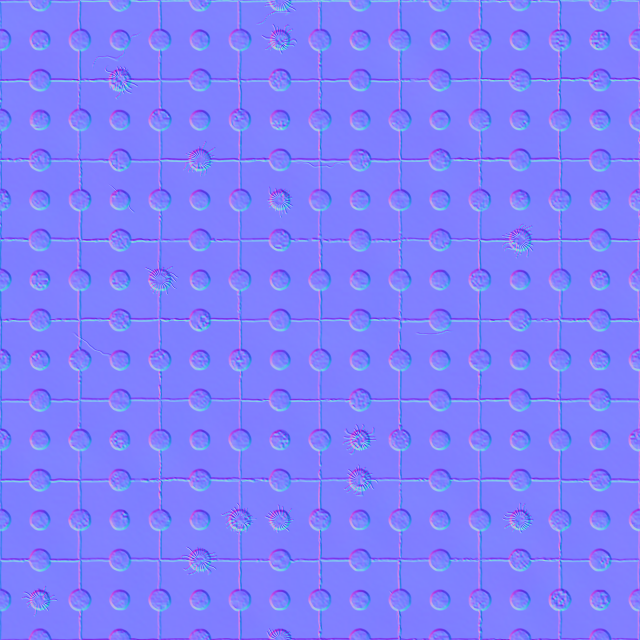
Write a Shadertoy shader that draws this texture map.

```glsl
// Tangent-space normal map of an 8 by 8 tiled floor: grooves between tiles, and round
// pits at tile centres and edge midpoints. A wrapping height field with worn pits,
// ragged grooves and stray cracks is differentiated into normals.

const float TILES = 8.0;

float hash(vec2 p) {
    return fract(sin(dot(p, vec2(127.1, 311.7))) * 43758.5);
}

// Value noise that repeats every `period` lattice cells.
float noise(vec2 p, float period) {
    vec2 i = floor(p), f = fract(p);
    f = f * f * (3.0 - 2.0 * f);
    vec2 a = mod(i, period), b = mod(i + 1.0, period);
    return mix(mix(hash(a), hash(vec2(b.x, a.y)), f.x),
               mix(hash(vec2(a.x, b.y)), hash(b), f.x), f.y);
}

// Noise at a whole frequency per tile, centred on zero.
float wear(vec2 p, float frequency) {
    return noise(p * frequency, TILES * frequency) - 0.5;
}

// Depth of the grooves running along x; each tile-long segment differs a little.
float groove(vec2 p, float seed) {
    vec2 id = mod(vec2(floor(p.x), floor(p.y + 0.5)), TILES) + seed;
    float offset = 0.016 * (hash(id) - 0.5) + 0.012 * wear(p, 12.0);
    float d = abs(fract(p.y + 0.5) - 0.5 - offset);
    float ragged = smoothstep(0.05, 0.3, wear(p, 3.0));
    float width = 0.019 + 0.008 * hash(id + 5.0) + 0.022 * ragged * wear(p, 24.0);
    float profile = 1.0 - smoothstep(0.003, width, d);
    float depth = mix(0.008, 0.014, hash(id + 9.0));
    return profile * (depth + (0.004 + 0.012 * ragged) * wear(p, 36.0));
}

// Thin bent hairs radiating from a pit, d measured from its centre.
float hairs(vec2 d, vec2 p, vec2 id, float radius) {
    float r = length(d);
    float s = (atan(d.y, d.x) / 6.28318 + 0.5) * 22.0 + 2.0 * wear(p, 9.0);
    float lot = hash(id + mod(floor(s), 22.0) * 1.7);
    float across = abs(fract(s) - 0.5) * 6.28318 / 22.0 * r;
    float reach = radius + 0.11 * lot * lot;
    return (1.0 - smoothstep(0.002, 0.011, across))
         * (1.0 - smoothstep(reach - 0.02, reach, r)) * smoothstep(0.03, 0.07, r);
}

// A few long wandering cracks, scattered over the whole wrapping floor.
float cracks(vec2 p) {
    float depth = 0.0;
    for (float i = 0.0; i < 7.0; i++) {
        vec2 start = TILES * vec2(hash(vec2(i, 2.3)), hash(vec2(i, 7.9)));
        vec2 v = mod(p - start + 0.5 * TILES, TILES) - 0.5 * TILES;
        float angle = 6.28318 * hash(vec2(i, 4.1));
        vec2 dir = vec2(cos(angle), sin(angle));
        float along = dot(v, dir);
        float across = dot(v, vec2(-dir.y, dir.x)) + 0.2 * wear(p, 4.0) + 0.05 * wear(p, 14.0);
        float len = 0.3 + 0.5 * hash(vec2(i, 6.7));
        float span = smoothstep(0.0, 0.05, along) * (1.0 - smoothstep(len - 0.1, len, along));
        depth = max(depth, span * (1.0 - smoothstep(0.002, 0.012, abs(across))));
    }
    return 0.004 * depth;
}

// Height in tile units; pits sit on a half-tile lattice, except at tile corners.
float height(vec2 p) {
    vec2 id = floor(p * 2.0 + 0.5);
    vec2 d = p - id * 0.5;
    vec2 odd = mod(id, 2.0);
    id = mod(id, 2.0 * TILES);
    float present = max(odd.x, odd.y);
    float radius = mix(0.144, 0.132, odd.x * odd.y);
    float age = hash(id + 3.0);
    float r = length(d) + 0.008 * wear(p, 16.0);

    // Pit with a bevelled rim, a shallow bowl and a grainy, partly eroded floor
    float pit = present * (1.0 - smoothstep(radius - 0.032, radius + 0.003, r));
    float bowl = 0.017 + 0.009 * (1.0 - r * r / (radius * radius));
    float eroded = smoothstep(-0.15, 0.25, wear(p, 7.0)) * age * age;
    float grain = (0.004 + 0.018 * eroded) * wear(p, 36.0) + 0.006 * wear(p, 18.0);

    float joints = max(groove(p, 0.0), groove(p.yx, 31.0));
    float h = -mix(joints, bowl + grain, pit);

    // Damage and the faint unevenness of the tile faces
    float frayed = present * step(0.94, age);
    h -= 0.006 * frayed * hairs(d, p, id, radius) + cracks(p) * (1.0 - pit);
    return h + 0.012 * wear(p, 2.0) + 0.0006 * wear(p, 20.0);
}

void mainImage(out vec4 fragColor, in vec2 fragCoord) {
    vec2 p = fragCoord / iResolution.xy * TILES;
    vec2 e = vec2(0.008, 0.0);
    vec2 slope = vec2(height(p + e.xy) - height(p - e.xy),
                      height(p + e.yx) - height(p - e.yx)) / (2.0 * e.x);
    vec3 normal = normalize(vec3(-slope, 1.0));
    fragColor = vec4(normal * 0.5 + 0.5, 1.0);
}
```
